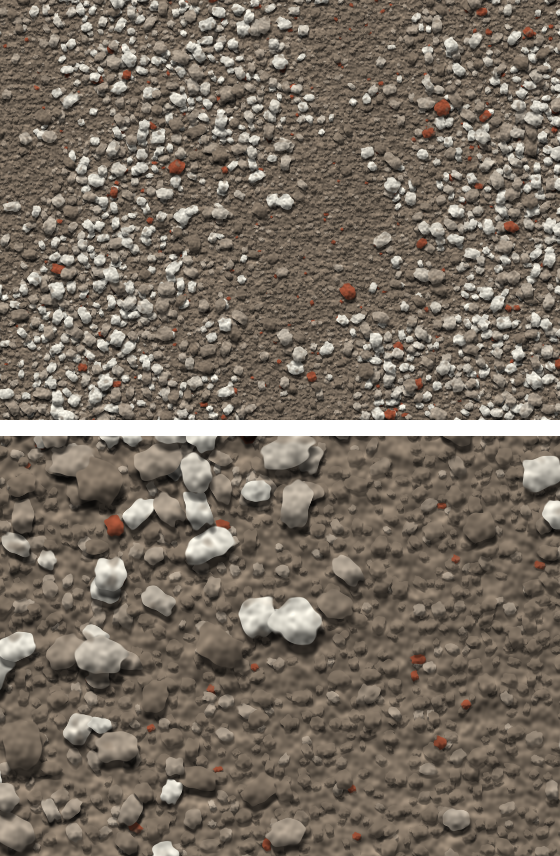
Top: the whole. Bottom: its middle third, enlarged.
This texture is drawn by a WebGL 1 fragment shader. Its source:

```glsl
precision highp float;
// Sunlit gravel scattered over crumbly brown soil. Gradient noise shapes the
// soil relief; four jittered grids, from grit to large pebbles, are painted
// over it, each grain with a wobbly outline, a lit top and a cast shadow.
uniform vec2 u_resolution;

const vec2 TO_LIGHT = vec2(-0.2, 0.98);
const vec3 SOIL = vec3(0.46, 0.41, 0.355);
const vec3 TAN = vec3(0.62, 0.57, 0.51);
const vec3 PALE = vec3(0.83, 0.815, 0.77);
const vec3 BRICK = vec3(0.56, 0.29, 0.20);

vec2 hash2(vec2 p) {
  vec3 q = fract(p.xyx * vec3(0.1031, 0.1030, 0.0973));
  q += dot(q, q.yzx + 33.33);
  return fract((q.xx + q.yz) * q.zy);
}

float corner(vec2 cell, vec2 offset) {
  return dot(hash2(cell) * 2.0 - 1.0, offset);
}

float gradientNoise(vec2 p) {
  vec2 i = floor(p), f = p - i;
  vec2 u = f * f * f * (f * (f * 6.0 - 15.0) + 10.0);
  vec2 e = vec2(1.0, 0.0);
  float low = mix(corner(i, f), corner(i + e.xy, f - e.xy), u.x);
  float high = mix(corner(i + e.yx, f - e.yx), corner(i + e.xx, f - e.xx), u.x);
  return mix(low, high, u.y);
}

float soilHeight(vec2 p) {
  return 0.6 * gradientNoise(p * 42.0) + 0.35 * gradientNoise(p * 88.0 + 7.0)
       + 0.22 * gradientNoise(p * 175.0 + 19.0);
}

// Pebbles gather in slanted drifts broken up by noise
float pebbleDensity(vec2 p) {
  float drift = cos(6.6 * (p.x - 0.25 * p.y - 0.22));
  float patches = 1.3 * gradientNoise(p * 3.5 + 40.0) + 0.8 * gradientNoise(p * 9.0 + 80.0);
  return smoothstep(-0.75, 0.7, 0.5 * drift + patches);
}

// Distance from a pebble's centre, equal to 1 on its outline
float pebbleDistance(vec2 q, vec2 axis, float stretch, vec2 seed) {
  q = vec2(dot(q, axis) / stretch, dot(q, vec2(-axis.y, axis.x)) * stretch);
  vec2 q2 = q * q;
  float boxy = sqrt(sqrt(dot(q2, q2)));
  return mix(length(q), boxy, seed.x) + 0.4 * gradientNoise(q * 1.4 + seed * 37.0);
}

float inside(float d, float blur) {
  return 1.0 - smoothstep(1.0 - blur, 1.0 + blur, d);
}

void main() {
  vec2 p = gl_FragCoord.xy / u_resolution.y;
  float pixel = 1.0 / u_resolution.y;

  // Soil lit by its slope toward the light
  float relief = soilHeight(p) - soilHeight(p + TO_LIGHT * 0.004);
  float stain = gradientNoise(p * 5.0 + 3.0);
  float dust = gradientNoise(p * 70.0 + 11.0);
  vec3 color = SOIL * (0.97 + 1.6 * relief + 0.15 * stain);

  // Grains, smallest layer first
  for (int layer = 0; layer < 4; layer++) {
    float k = float(layer);
    float scale = 104.0 * pow(0.64, k);
    float large = step(1.5, k);
    vec2 g = p * scale;
    vec2 home = floor(g);
    for (int j = -1; j <= 1; j++) {
      for (int i = -1; i <= 1; i++) {
        vec2 cell = home + vec2(float(i), float(j));
        vec2 seed = hash2(cell + 31.0 * k);
        vec2 trait = hash2(cell + 57.0 + 31.0 * k);
        vec2 kind = hash2(cell + 113.0 + 31.0 * k);
        vec2 center = cell + 0.15 + 0.7 * seed;
        float density = pebbleDensity(center / scale);
        if (kind.x > mix(0.5, 0.04 + 0.74 * density, large)) continue;

        float radius = mix(0.3, 0.5, trait.x * trait.x);
        float angle = 6.2832 * trait.y;
        vec2 axis = vec2(cos(angle), sin(angle));
        float stretch = 1.0 + 0.32 * seed.y;
        vec2 q = (g - center) / radius;
        float blur = max(0.05, 0.8 * pixel * scale / radius);

        // Shadow falls away from the light
        float shade = pebbleDistance(q + TO_LIGHT * 0.5, axis, stretch, seed);
        color *= 1.0 - mix(0.4, 0.62, large) * inside(shade, blur + 0.12);

        // Stone colour, from dusty brown to pale, with a rare brick chip
        float pale = kind.y + mix(-0.5, 0.02, large) + 0.3 * (density - 0.5);
        vec3 stone = mix(SOIL * 1.03, TAN, smoothstep(0.1, 0.4, pale));
        stone = mix(stone, PALE, smoothstep(0.4, 0.85, pale));
        stone = mix(stone, BRICK, step(0.975, fract(kind.y * 7.3 + seed.x)));
        stone = mix(stone, SOIL, 0.6 * smoothstep(0.1, 0.45, dust));

        // Bright top, dark underside, rough skin
        float facing = dot(q, TO_LIGHT) + 0.7 * gradientNoise(q * 1.7 + seed * 53.0);
        float light = mix(0.5, 1.06, smoothstep(-1.0, 0.15, facing)) + 0.75 * relief;
        float d = pebbleDistance(q, axis, stretch, seed);
        color = mix(color, stone * light, inside(d, blur));
      }
    }
  }
  gl_FragColor = vec4(clamp(color, 0.0, 1.0), 1.0);
}
```
